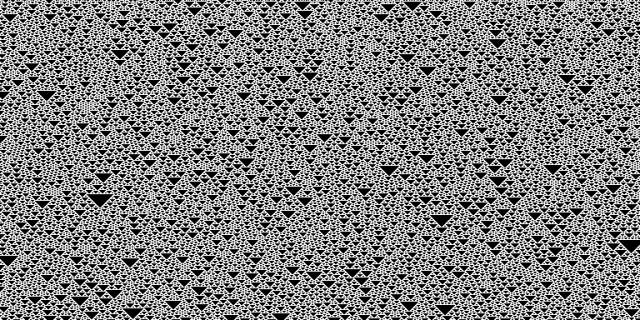
A Shadertoy shader for this pattern:

```glsl
// A cellular automaton grows downwards from a random top row: a cell is lit
// unless it and both neighbours were alike, which leaves black triangles.
// Each pixel runs its own cone of ancestors, 32 cells to a word, and box-filters.

const int WORDS = 28;

uint hashWord(uint n) {
    n = (n ^ (n >> 16)) * 0x7feb352du;
    n = (n ^ (n >> 15)) * 0x846ca68bu;
    return n ^ (n >> 16);
}

// 32 random cells of the top row, beginning at any cell
uint seedCells(int start) {
    uint word = uint(start >> 5), shift = uint(start & 31);
    return (hashWord(word) >> shift) | ((hashWord(word + 1u) << 1) << (31u - shift));
}

// Length of the unit cell at index i that lies inside the span
float coverage(int i, vec2 span) {
    float edge = float(i);
    return max(min(span.y, edge + 1.0) - max(span.x, edge), 0.0);
}

void mainImage(out vec4 fragColor, in vec2 fragCoord) {
    // Pixel footprint in cells, with 384 generations from top to bottom
    float cellsPerPixel = 384.0 / iResolution.y;
    float size = min(cellsPerPixel, 8.0);
    vec2 center = vec2(fragCoord.x, iResolution.y - fragCoord.y) * cellsPerPixel;
    vec2 across = center.x + vec2(-0.5, 0.5) * size;
    vec2 down = center.y + vec2(-0.5, 0.5) * size;
    int left = int(floor(across.x)), right = int(floor(across.y));
    int first = int(floor(down.x)), last = int(floor(down.y - 0.001));
    int width = right - left + 1;

    // Ancestors of the footprint in the top row
    uint cells[WORDS];
    int seedCount = min((2 * last + width) / 32 + 2, WORDS);
    for (int j = 0; j < seedCount; j++)
        cells[j] = seedCells(left - last + 4096 + 32 * j);

    float lit = 0.0;
    for (int row = 0; row <= last; row++) {
        int remaining = last - row;

        // Add the lit area of the rows inside the footprint
        if (row >= first) {
            for (int k = 0; k < width; k++) {
                float cell = float((cells[0] >> uint(remaining + k)) & 1u);
                lit += cell * coverage(left + k, across) * coverage(row, down);
            }
        }

        // Next generation; the window narrows by one cell on either side
        int count = min((2 * remaining + width + 31) / 32, WORDS - 1);
        uint here = cells[0];
        for (int j = 0; j < count; j++) {
            uint next = cells[j + 1];
            uint middle = (here >> 1) | (next << 31);
            uint far = (here >> 2) | (next << 30);
            cells[j] = (here | middle | far) & ~(here & middle & far);
            here = next;
        }
    }

    fragColor = vec4(vec3(lit / (size * size)), 1.0);
}
```
